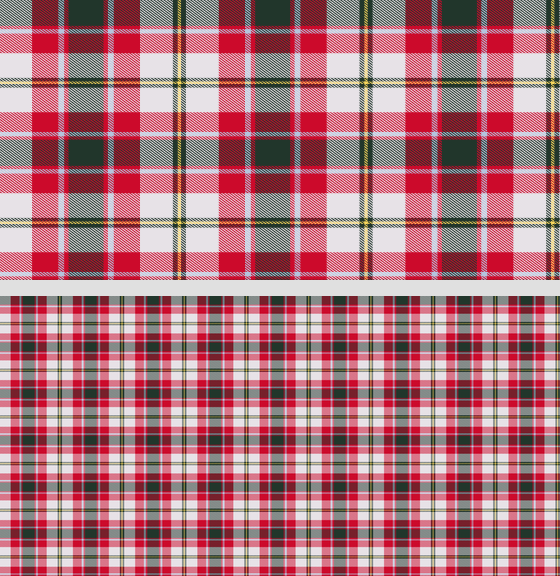
Top, the tile; bottom, the same tile 3 across and 3 down.
Give the GLSL for this pattern, as a WebGL 2 fragment shader.

```glsl
#version 300 es
precision highp float;
// Tartan cloth: a mirrored sett of red, white and dark green, woven as a diagonal twill.

uniform vec2 u_resolution;
out vec4 fragColor;

const vec3 GREEN = vec3(0.13, 0.21, 0.17);
const vec3 RED = vec3(0.80, 0.04, 0.17);
const vec3 BLUE = vec3(0.71, 0.77, 0.87);
const vec3 WHITE = vec3(0.905, 0.885, 0.905);
const vec3 YELLOW = vec3(0.98, 0.85, 0.36);

// Smooth step from 0 to 1 across one pixel, centred on the edge
float edge(float d, float at, float pixel) {
    return clamp((d - at) / pixel + 0.5, 0.0, 1.0);
}

// Thread colour at a position in repeats; the sett spans 256 threads,
// mirrored about the wide green band and the thin yellow line
vec3 sett(float position, float pixel) {
    float d = abs(fract(position + 0.5) - 0.5) * 256.0;
    float w = pixel * 256.0;
    vec3 c = mix(GREEN, RED, edge(d, 24.0, w));
    c = mix(c, BLUE, edge(d, 30.0, w));
    c = mix(c, RED, edge(d, 38.0, w));
    c = mix(c, WHITE, edge(d, 74.0, w));
    c = mix(c, GREEN, edge(d, 119.0, w));
    return mix(c, YELLOW, edge(d, 125.7, w));
}

void main() {
    // Three repeats across, two down
    vec2 repeats = vec2(3.0, 2.0);
    vec2 pixel = repeats / u_resolution;
    vec2 p = gl_FragCoord.xy * pixel - vec2(0.461, 0.909);

    vec3 warp = sett(p.x, pixel.x);
    vec3 weft = sett(p.y, pixel.y);

    // Twill: whole number of diagonal ribs per repeat, falling to the right
    float ribs = 56.0;
    float rib = abs(fract((p.x + p.y) * ribs) - 0.5);
    float warpOnTop = edge(rib, 0.25, ribs * length(pixel));

    fragColor = vec4(mix(weft, warp, warpOnTop), 1.0);
}
```
